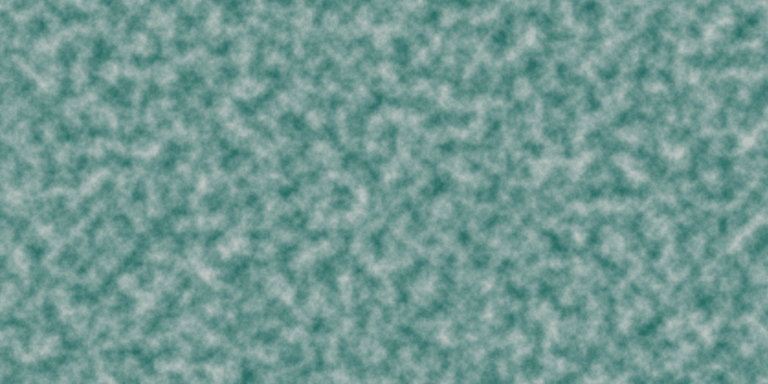
Give the GLSL for this texture, as a WebGL 1 fragment shader.

```glsl
precision highp float;

uniform vec2 u_resolution;

const vec3 DEEP_TEAL = vec3(0.167, 0.436, 0.404);
const vec3 PALE_MIST = vec3(0.727, 0.764, 0.752);
const float CLOUD_SCALE = 18.5;    // noise cells per canvas height
const float BROAD_SCALE = 6.0;
const float BROAD_AMOUNT = 0.14;
const float CONTRAST = 0.63;
const float MID_TONE = 0.495;
const float GAIN = 0.54;
const float LACUNARITY = 2.0;
const int OCTAVES = 4;
const float TAU = 6.2831853;
const float DIAGONAL = 0.7071068;
const vec2 OCTAVE_SHIFT = vec2(17.3, 41.7);

// Unit gradient with a hashed direction for each lattice point
vec2 latticeGradient(vec2 cell) {
    vec3 p = fract(cell.xyx * vec3(0.1031, 0.1030, 0.0973));
    p += dot(p, p.yzx + 33.33);
    float angle = TAU * fract((p.x + p.y) * p.z);
    return vec2(cos(angle), sin(angle));
}

float gradientNoise(vec2 p) {
    vec2 cell = floor(p);
    vec2 f = p - cell;
    vec2 fade = f * f * f * (f * (f * 6.0 - 15.0) + 10.0);
    vec2 right = vec2(1.0, 0.0);
    vec2 up = vec2(0.0, 1.0);
    float a = dot(latticeGradient(cell), f);
    float b = dot(latticeGradient(cell + right), f - right);
    float c = dot(latticeGradient(cell + up), f - up);
    float d = dot(latticeGradient(cell + 1.0), f - 1.0);
    return mix(mix(a, b, fade.x), mix(c, d, fade.x), fade.y);
}

float cloudNoise(vec2 p) {
    float sum = 0.0;
    float amplitude = 1.0;
    for (int i = 0; i < OCTAVES; i++) {
        sum += amplitude * gradientNoise(p);
        p = p * LACUNARITY + OCTAVE_SHIFT;
        amplitude *= GAIN;
    }
    return sum;
}

void main() {
    vec2 uv = gl_FragCoord.xy / u_resolution.y;

    // A diagonal lattice gives the finest octave its faint woven grain
    vec2 p = mat2(DIAGONAL, DIAGONAL, -DIAGONAL, DIAGONAL) * uv;

    float clouds = cloudNoise(p * CLOUD_SCALE + OCTAVE_SHIFT);
    float broad = gradientNoise(p * BROAD_SCALE - OCTAVE_SHIFT);
    float tone = MID_TONE + CONTRAST * (clouds + BROAD_AMOUNT * broad);

    gl_FragColor = vec4(mix(DEEP_TEAL, PALE_MIST, clamp(tone, 0.0, 1.0)), 1.0);
}
```
